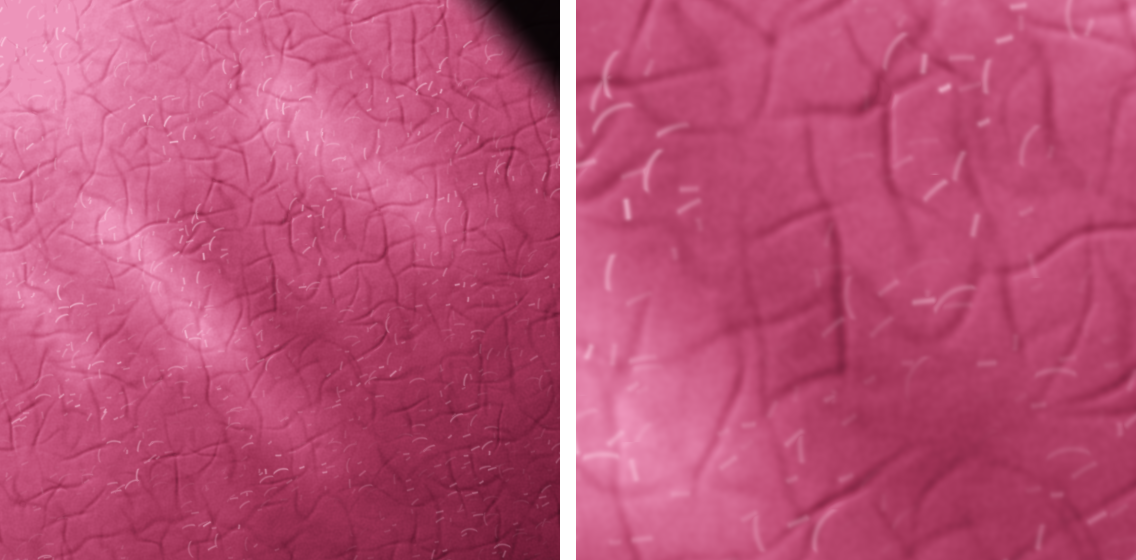
Left, the full canvas; right, a detail of the centre.
Give the GLSL for this texture, as a WebGL 2 fragment shader.

```glsl
#version 300 es
precision highp float;
// Macro view of moist pink skin: broad diagonal light, soft sheen on folds,
// families of broken warped creases shaded as relief, and small wet glints.
// A single tone value is built up and mapped through a colour ramp.

uniform vec2 u_resolution;
out vec4 fragColor;

const vec3 RAMP[6] = vec3[6](
    vec3(0.14, 0.03, 0.06), vec3(0.45, 0.11, 0.22), vec3(0.63, 0.20, 0.34),
    vec3(0.76, 0.31, 0.47), vec3(0.85, 0.44, 0.60), vec3(0.93, 0.58, 0.73));
const float STOPS[6] = float[6](0.0, 0.25, 0.42, 0.58, 0.75, 0.92);
const vec3 GLINT_COLOR = vec3(1.0, 0.84, 0.91);

const float BASE_TONE = 0.53;
const vec2 TONE_SLOPE = vec2(-0.30, 0.36);
const float CREASE_WIDTH = 0.0052;
const float CREASE_SHADE = 0.10;
const float RELIEF = 0.17;
const float RELIEF_STEP = 0.0045;
const vec2 LIGHT_DIR = vec2(-0.62, 0.78);
const float GRAIN = 0.035;
const float GLINT_WIDTH = 0.0021;
const float GLINT_STRENGTH = 0.62;

vec2 hash2(vec2 p) {
    vec3 q = fract(vec3(p.xyx) * vec3(0.1031, 0.1030, 0.0973));
    q += dot(q, q.yzx + 33.33);
    return fract((q.xx + q.yz) * q.zy);
}

float gradientNoise(vec2 p) {
    vec2 i = floor(p), f = p - i;
    vec2 u = f * f * f * (f * (f * 6.0 - 15.0) + 10.0);
    vec2 e = vec2(0.0, 1.0);
    float a = dot(hash2(i) * 2.0 - 1.0, f);
    float b = dot(hash2(i + e.yx) * 2.0 - 1.0, f - e.yx);
    float c = dot(hash2(i + e.xy) * 2.0 - 1.0, f - e.xy);
    float d = dot(hash2(i + e.yy) * 2.0 - 1.0, f - e.yy);
    return mix(mix(a, b, u.x), mix(c, d, u.x), u.y);
}

vec2 rotate(vec2 p, float a) {
    float c = cos(a), s = sin(a);
    return vec2(c * p.x + s * p.y, c * p.y - s * p.x);
}

// Broken, wandering grooves whose normal points along the given angle.
float creases(vec2 p, float angle, float freq, float seed) {
    vec2 q = rotate(p, angle);
    float c = q.x * freq + 0.9 * gradientNoise(p * 6.0 + seed)
            + 0.45 * gradientNoise(p * 17.0 + seed);
    float d = (fract(c) - 0.5) / freq / CREASE_WIDTH;
    float depth = smoothstep(-0.25, 0.35, gradientNoise(vec2(floor(c) * 3.7, q.y * 11.0) + seed));
    return depth * exp(-d * d);
}

float grooveDepth(vec2 p) {
    float g = creases(p, 0.28, 19.0, 11.0);
    g += 0.75 * creases(p, 0.96, 15.0, 37.0);
    g += 0.75 * creases(p, 1.90, 18.0, 59.0);
    g += 0.65 * creases(p, -0.48, 14.0, 83.0);
    return min(g, 1.4) - 0.55 * gradientNoise(p * 34.0) - 0.25 * gradientNoise(p * 75.0);
}

// Soft light along a fold from a to b.
float sheen(vec2 p, vec2 a, vec2 b, float width) {
    vec2 ab = b - a;
    float t = clamp(dot(p - a, ab) / dot(ab, ab), 0.0, 1.0);
    float d = length(p - a - ab * t) / width;
    return exp(-d * d);
}

// Short, slightly bent wet strokes scattered on a jittered grid.
float glints(vec2 p, float grid, float seed, float lean) {
    float sum = 0.0;
    float soft = max(GLINT_WIDTH, 1.0 / min(u_resolution.x, u_resolution.y));
    vec2 home = floor(p * grid);
    for (int k = 0; k < 9; k++) {
        vec2 id = home + vec2(k % 3 - 1, k / 3 - 1);
        vec2 place = hash2(id + seed), kind = hash2(id + seed + 71.0);
        float angle = kind.x < lean ? mix(0.0, 0.75, place.y) : mix(1.0, 1.85, place.x);
        vec2 q = rotate(p - (id + place) / grid, angle);
        q.y += (kind.y - 0.5) * 50.0 * q.x * q.x;
        float halfLength = mix(0.002, 0.013, kind.y * kind.y);
        float d = length(vec2(max(abs(q.x) - halfLength, 0.0), q.y)) / soft;
        sum += exp(-d * d) * smoothstep(0.15, 1.0, hash2(id + seed + 19.0).x);
    }
    return min(sum, 1.0);
}

vec3 skinColor(float tone) {
    vec3 color = RAMP[0];
    for (int i = 1; i < 6; i++)
        color = mix(color, RAMP[i], clamp((tone - STOPS[i - 1]) / (STOPS[i] - STOPS[i - 1]), 0.0, 1.0));
    return color;
}

void main() {
    vec2 p = gl_FragCoord.xy / min(u_resolution.x, u_resolution.y);
    vec2 w = p + 0.035 * vec2(gradientNoise(p * 7.0), gradientNoise(p * 7.0 + 40.0));

    // Broad light, folds and the valley between them
    float folds = 0.20 * sheen(w, vec2(0.50, 0.80), vec2(0.78, 0.61), 0.075)
                + 0.22 * sheen(w, vec2(0.20, 0.58), vec2(0.36, 0.42), 0.060)
                + 0.12 * sheen(w, vec2(0.38, 0.38), vec2(0.56, 0.18), 0.050)
                + 0.14 * sheen(w, vec2(0.02, 0.52), vec2(0.14, 0.35), 0.050)
                + 0.13 * sheen(w, vec2(0.00, 1.00), vec2(0.08, 0.88), 0.160);
    float valley = 0.07 * sheen(w, vec2(0.34, 0.62), vec2(0.54, 0.41), 0.060);
    float tone = BASE_TONE + dot(TONE_SLOPE, p) + folds - valley + 0.07 * gradientNoise(p * 9.0);

    // Relief, fading toward the shaded lower right
    float detail = mix(0.45, 1.0, smoothstep(-0.3, 0.6, p.y - 0.5 * p.x));
    float groove = grooveDepth(p);
    float facing = grooveDepth(p + LIGHT_DIR * RELIEF_STEP) - groove;
    tone += detail * (RELIEF * facing - CREASE_SHADE * groove);
    tone += GRAIN * gradientNoise(p * 190.0);

    // Wet highlights, flatter toward the lower left
    float lean = mix(0.75, 0.30, smoothstep(0.2, 0.7, p.y));
    float patches = smoothstep(-0.30, 0.35, gradientNoise(p * 8.0 + 5.0) + folds);
    float wet = max(glints(p, 27.0, 3.0, lean), 0.7 * glints(p, 38.0, 131.0, lean));
    wet = max(wet, 0.5 * smoothstep(0.40, 0.95, facing) * detail);
    wet *= patches * mix(0.35, 1.0, detail);
    vec3 color = mix(skinColor(tone), GLINT_COLOR, GLINT_STRENGTH * wet);

    // Skin curves away into darkness at the upper right
    float edge = dot(p - vec2(0.93, 0.92), vec2(0.77, 0.64));
    color *= mix(1.0, 0.06, smoothstep(-0.06, 0.035, edge));
    fragColor = vec4(color, 1.0);
}
```
